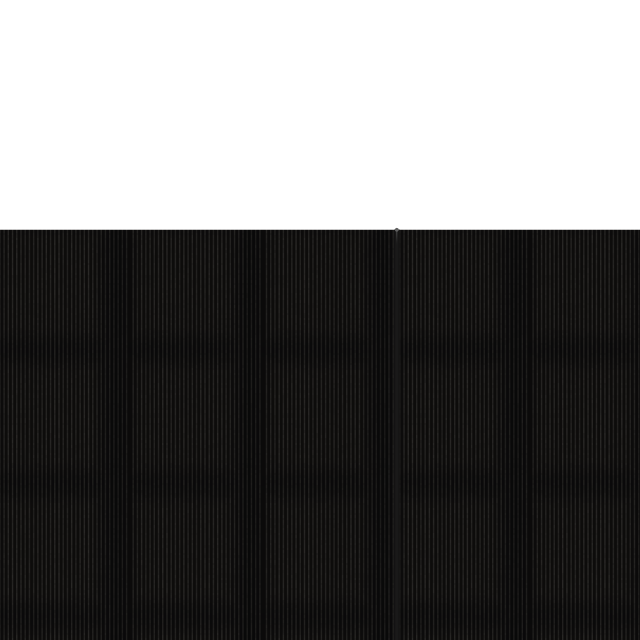
Reproduce this texture procedurally as a Shadertoy shader.

```glsl
// A dark pinstriped cloth hangs below a white field, with one slim post on a seam.
// Square tiles carry evenly spaced soft stripes with woven dashes and dim bands;
// the post and its small cap are drawn over them with distance functions.

float hash(vec2 p) {
    return fract(sin(dot(p, vec2(127.1, 311.7))) * 4375.85);
}

// Coverage of a shape from its signed distance.
float cover(float dist, float pixel) {
    return clamp(0.5 - dist / pixel, 0.0, 1.0);
}

float boxDistance(vec2 p, vec2 halfSize) {
    vec2 d = abs(p) - halfSize;
    return length(max(d, 0.0)) + min(max(d.x, d.y), 0.0);
}

// Darkening near the end of each tile, along one axis.
float dimBand(float t) {
    float d = abs(fract(t - 0.4) - 0.5);
    return 1.0 - smoothstep(0.02, 0.2, d);
}

vec3 cloth(vec2 p, float pixel) {
    const float tile = 0.2083;
    vec2 cell = vec2(p.x - 0.6195, 0.641 - p.y) / tile;
    float x = fract(cell.x) * tile;

    // Thirty-one stripes per tile, leaving a wider gap at each seam.
    float spacing = 0.0066;
    float index = clamp(round((x - 0.0052) / spacing), 0.0, 30.0);
    float stripeX = 0.0052 + index * spacing;
    float stripe = cover(abs(x - stripeX) - 0.0011, pixel);

    // Woven dashes and slight differences between threads.
    float row = floor(p.y * 256.0);
    float thread = 0.88 + 0.14 * hash(vec2(index, floor(cell.x)));
    float dash = 0.9 + 0.2 * hash(vec2(index, row));

    float dim = max(dimBand(cell.x), 0.75 * dimBand(cell.y));
    vec3 ground = mix(vec3(0.052, 0.047, 0.044), vec3(0.036, 0.034, 0.037), dim);
    vec3 yarn = vec3(0.150, 0.145, 0.138) * thread * dash * (1.0 - 0.25 * dim);
    return mix(ground, yarn, stripe);
}

void mainImage(out vec4 fragColor, in vec2 fragCoord) {
    vec2 p = fragCoord / iResolution.xy;
    float pixel = 1.0 / iResolution.y;

    // Cloth below the white field.
    float top = 0.641;
    vec3 color = mix(vec3(1.0), cloth(p, pixel), cover(p.y - top, pixel));

    // Post with a faintly rounded shade.
    vec2 q = p - vec2(0.6200, top);
    float post = cover(boxDistance(q + vec2(0.0, 0.5), vec2(0.0043, 0.5)), pixel);
    vec3 postColor = vec3(0.100, 0.098, 0.098) - 0.025 * smoothstep(0.001, 0.004, abs(q.x));
    color = mix(color, postColor, post);

    // Short glint and rounded cap at the top of the post.
    float glint = cover(boxDistance(q + vec2(0.0, 0.012), vec2(0.0007, 0.012)), pixel);
    color = mix(color, vec3(0.32), glint * smoothstep(-0.025, 0.0, q.y));
    color = mix(color, vec3(0.38), cover(length(q) - 0.0029, pixel));

    fragColor = vec4(color, 1.0);
}
```
